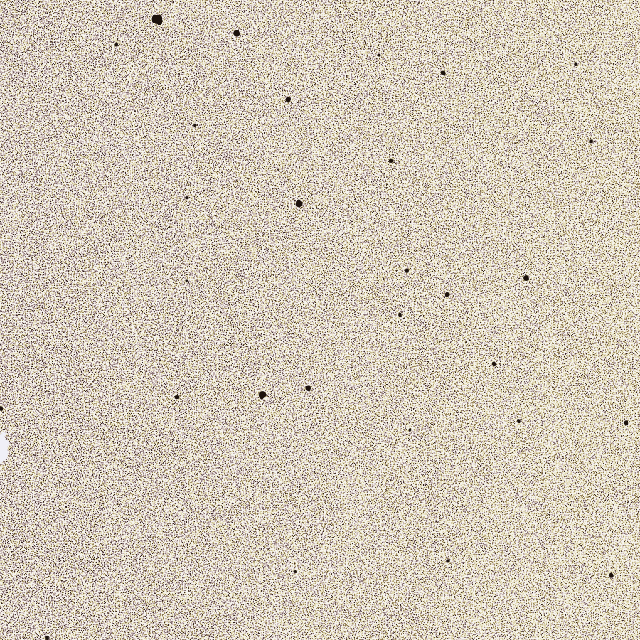
This texture is drawn by a three.js fragment shader. Its source:

```glsl
// Pale speckled paper: dense fine ochre and mauve grain with a few dark flecks.
varying vec2 vUv;

vec3 hash3(vec2 p) {
  vec3 q = fract(p.xyx * vec3(0.1031, 0.1030, 0.0973));
  q += dot(q, q.yxz + 33.33);
  return fract((q.xxy + q.yzz) * q.zyx);
}

float valueNoise(vec2 p) {
  vec2 cell = floor(p);
  vec2 f = fract(p);
  f = f * f * (3.0 - 2.0 * f);
  float low = mix(hash3(cell).x, hash3(cell + vec2(1.0, 0.0)).x, f.x);
  float high = mix(hash3(cell + vec2(0.0, 1.0)).x, hash3(cell + 1.0).x, f.x);
  return mix(low, high, f.y);
}

// Darkness of the strongest nearby grain (x) and whether it is ochre (y).
vec2 grain(vec2 uv) {
  vec2 p = uv * 380.0;
  vec2 best = vec2(0.0, 1.0);
  for (int j = -1; j <= 1; j++) {
    for (int i = -1; i <= 1; i++) {
      vec2 cell = floor(p) + vec2(float(i), float(j));
      vec3 place = hash3(cell + 17.0);
      vec3 look = hash3(cell + 531.0);
      float falloff = 1.0 - smoothstep(0.0, 0.74, length(p - cell - place.xy));
      float dark = falloff * mix(0.3, 1.1, place.z);
      if (dark > best.x) best = vec2(dark, step(look.x, 0.4 + 0.34 * uv.x));
    }
  }
  return best;
}

// Paper to pale tint to deep tint to brown-black.
vec3 inkRamp(float dark, float ochre) {
  vec3 paper = vec3(0.965, 0.955, 0.935);
  vec3 pale = mix(vec3(0.79, 0.72, 0.71), vec3(0.89, 0.86, 0.71), ochre);
  vec3 deep = mix(vec3(0.53, 0.45, 0.46), vec3(0.59, 0.51, 0.35), ochre);
  vec3 color = mix(paper, pale, smoothstep(0.04, 0.34, dark));
  color = mix(color, deep, smoothstep(0.34, 0.66, dark));
  return mix(color, vec3(0.18, 0.12, 0.10), smoothstep(0.66, 1.0, dark));
}

// Soft-edged blob with a ragged outline.
float blob(vec2 uv, vec2 center, float radius) {
  float ragged = radius * (0.7 + 0.6 * valueNoise(uv * 240.0));
  return 1.0 - smoothstep(-0.001, 0.001, length(uv - center) - ragged);
}

// Sparse flecks, mostly tiny, plus one large one near the top.
float flecks(vec2 uv) {
  float cover = blob(uv, vec2(0.247, 0.969), 0.0085);
  vec2 home = floor(uv * 9.0);
  for (int j = -1; j <= 1; j++) {
    for (int i = -1; i <= 1; i++) {
      vec2 cell = home + vec2(float(i), float(j));
      vec3 place = hash3(cell + 73.0);
      vec3 look = hash3(cell + 209.0);
      float radius = mix(0.0024, 0.0058, look.y * look.y);
      float mark = blob(uv, (cell + place.xy) / 9.0, radius);
      cover = max(cover, mark * step(look.x, 0.42));
    }
  }
  return cover;
}

void main() {
  // Grain, slightly stronger on the left and in faint clouds
  vec2 speck = grain(vUv);
  float strength = 1.05 - 0.08 * vUv.x + 0.08 * (valueNoise(vUv * 9.0) - 0.5);
  vec3 color = inkRamp(speck.x * strength, speck.y);

  // Small bare chip on the left edge
  vec2 chip = (vUv - vec2(0.0, 0.3)) / vec2(0.015, 0.026);
  float edge = length(chip) + 0.5 * (valueNoise(vUv * 130.0) - 0.5);
  color = mix(color, vec3(0.94, 0.94, 0.97), 1.0 - smoothstep(0.8, 1.0, edge));

  // Dark flecks on top
  color = mix(color, vec3(0.11, 0.07, 0.05), flecks(vUv));
  gl_FragColor = vec4(color, 1.0);
}
```
